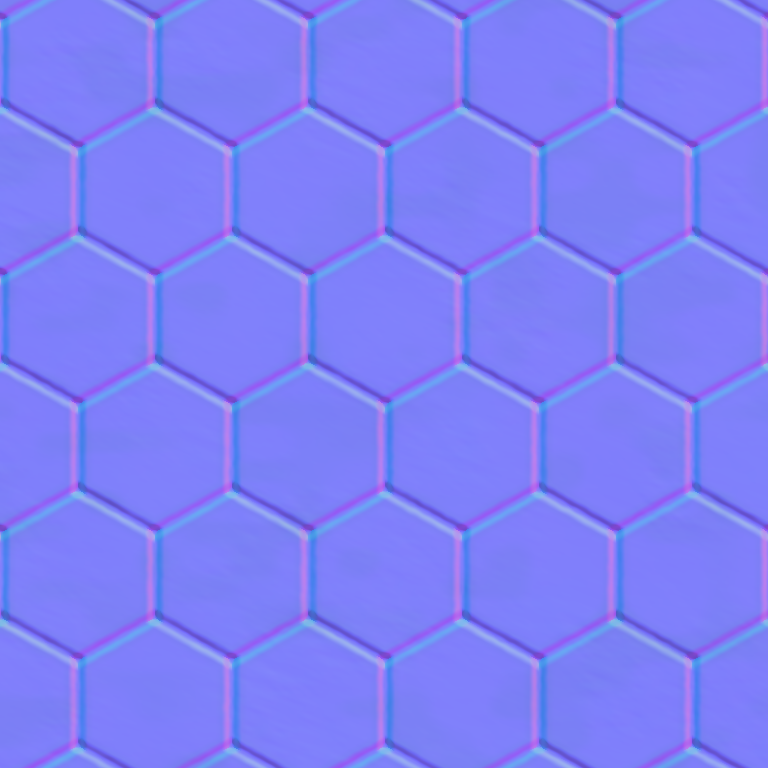
This texture map is drawn by a Shadertoy shader. Its source:

```glsl
// Tangent-space normal map of hexagonal tiles with soft bevelled grooves and faintly scuffed faces.

const float ROW = 0.8660254;               // row spacing of unit-wide hexagons
const vec2 REPEATS = vec2(5.0, 6.0);       // tiles across, rows down
const vec2 GRID_SHIFT = vec2(0.0015, 0.001);
const float CREST = 0.027;                 // distance of the steepest slope, in tile widths
const float GROOVE_HALF_WIDTH = 0.064;
const vec2 SHADE_SIDE = vec2(-0.5, -ROW);  // outward direction of the darkest bevel

float hash(vec2 p) {
    vec3 q = fract(vec3(p.xyx) * 0.1031);
    q += dot(q, q.yzx + 33.33);
    return fract((q.x + q.y) * q.z);
}

float valueNoise(vec2 p) {
    vec2 cell = floor(p), f = fract(p);
    f = f * f * (3.0 - 2.0 * f);
    float low = mix(hash(cell), hash(cell + vec2(1, 0)), f.x);
    float high = mix(hash(cell + vec2(0, 1)), hash(cell + vec2(1, 1)), f.x);
    return mix(low, high, f.y);
}

// Offset from the centre of the nearest hexagon, from two staggered grids
vec2 hexLocal(vec2 p) {
    vec2 period = vec2(1.0, 2.0 * ROW);
    vec2 a = mod(p + 0.5 * period, period) - 0.5 * period;
    vec2 b = mod(p, period) - 0.5 * period;
    return dot(a, a) < dot(b, b) ? a : b;
}

float edgeDistance(vec2 local) {
    vec2 q = abs(local);
    return 0.5 - max(q.x, dot(q, vec2(0.5, ROW)));
}

// Slope of one pair of opposite sides, facing outward into the groove
vec2 bevelSlope(vec2 local, vec2 axis, float tilt, float wear, float soft) {
    float along = dot(local, axis);
    float d = 0.5 - abs(along) + wear;
    float band = smoothstep(-0.003, max(CREST, soft), d)
               * (1.0 - smoothstep(CREST, GROOVE_HALF_WIDTH + 0.5 * soft, d));
    return axis * sign(along) * band * tilt;
}

// Height of the diagonal scuffs, strongest in patches
float scuffHeight(vec2 p) {
    vec2 q = vec2(p.x - 0.4 * p.y, p.y + 0.4 * p.x);
    float streaks = valueNoise(q * vec2(6.0, 13.0)) + 0.35 * valueNoise(q * vec2(14.0, 30.0) + 9.0);
    float patches = smoothstep(0.35, 0.8, valueNoise(p * 2.3 + 4.0));
    return streaks * (0.5 + patches);
}

vec2 scuffSlope(vec2 p) {
    const float STEP = 0.015;
    float h = scuffHeight(p);
    return vec2(h - scuffHeight(p + vec2(STEP, 0)), h - scuffHeight(p + vec2(0, STEP)));
}

void mainImage(out vec4 fragColor, in vec2 fragCoord) {
    vec2 uv = fragCoord / iResolution.xy - GRID_SHIFT;
    vec2 p = uv * REPEATS * vec2(1.0, ROW);
    float soft = max(0.012, REPEATS.x / iResolution.y);

    // Bevels along the three hexagon axes, each with its own steepness
    vec2 local = hexLocal(p - vec2(0.0, 0.5 * ROW));
    float wear = 0.006 * (valueNoise(p * 20.0) - 0.5);
    vec2 bevel = bevelSlope(local, vec2(1.0, 0.0), 0.43, wear, soft)
               + bevelSlope(local, vec2(0.5, ROW), 0.40, wear, soft)
               + bevelSlope(local, vec2(-0.5, ROW), 0.32, wear, soft);
    bevel *= 0.88 + 0.24 * valueNoise(p * 14.0 + 31.0);
    bevel *= min(1.0, 0.44 / max(length(bevel), 0.001));

    // Combine bevels, scuffs and gentle waviness, then encode the unit normal
    vec2 wave = vec2(valueNoise(p * 2.0 + 50.0), valueNoise(p * 2.0 + 80.0)) - 0.5;
    vec2 slope = bevel + 0.065 * scuffSlope(p) + 0.025 * wave;
    vec3 normal = vec3(slope, sqrt(1.0 - dot(slope, slope)));
    vec3 color = 0.5 + 0.5 * normal;

    // Dim the shaded bevels, the rim beside each groove and worn patches
    float shade = smoothstep(0.2, 0.42, dot(bevel, SHADE_SIDE));
    float d = edgeDistance(local);
    float rim = smoothstep(0.03, 0.055, d) * (1.0 - smoothstep(0.06, 0.11, d));
    float worn = smoothstep(0.5, 0.85, valueNoise(p * vec2(3.0, 5.0) + 17.0));
    color -= vec3(0.018, 0.0, 0.025) * (0.8 * rim + worn);
    color.b -= 0.015 + 0.13 * shade;
    fragColor = vec4(color, 1.0);
}
```
